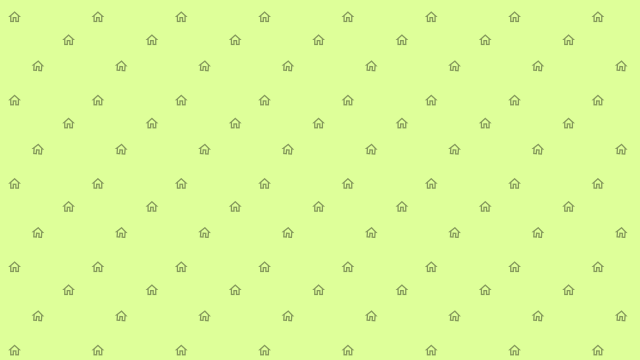
Give the GLSL for this pattern, as a WebGL 1 fragment shader.

```glsl
precision highp float;
// Small outlined houses, three to a square tile, scattered on a flat lime ground.

uniform vec2 u_resolution;

const float TILES_DOWN = 4.32;
const float ICON_UNIT = 0.00765;   // tile widths per icon unit
const int SAMPLES = 4;             // samples per pixel side
const vec3 GROUND = vec3(0.87, 1.0, 0.6);
const float INK_OPACITY = 0.4;

vec2 rotate(vec2 p, float angle) {
  float c = cos(angle);
  float s = sin(angle);
  return vec2(c * p.x - s * p.y, s * p.x + c * p.y);
}

// Distance to the area below a symmetric gable with the given peak height
float gable(vec2 p, float peak) {
  return dot(p - vec2(0.0, peak), normalize(vec2(0.9, 1.0)));
}

// Distance to a centred column of given half width, above a floor
float column(vec2 p, float halfWidth, float bottom) {
  return max(p.x - halfWidth, bottom - p.y);
}

// Distance to a centred column of given half width, below a ceiling
float opening(vec2 p, float halfWidth, float top) {
  return max(p.x - halfWidth, p.y - top);
}

// Outlined house, 20 units wide and 17 high, centred on the origin
float house(vec2 p) {
  p.x = abs(p.x);
  float eaves = column(p, 10.0, -0.5);
  float walls = column(p, 7.0, -8.5);
  float body = max(gable(p, 8.5), min(eaves, walls));
  body = max(body, -opening(p, 1.0, -2.5));

  float room = max(gable(p, 5.81), column(p, 5.0, -6.5));
  room = max(room, -opening(p, 3.0, -0.5));
  return max(body, -room);
}

// House repeated once per tile; the tile's y axis points down
float repeatedHouse(vec2 p, vec2 center, float tilt) {
  vec2 local = fract(p - center + 0.5) - 0.5;
  local.y = -local.y;
  return house(rotate(local, tilt) / ICON_UNIT);
}

float houses(vec2 p) {
  float d = repeatedHouse(p, vec2(0.175, 0.2), 0.0);
  d = min(d, repeatedHouse(p, vec2(0.823, 0.476), 0.0));
  return min(d, repeatedHouse(p, vec2(0.455, 0.788), 0.07));
}

// Tile coordinates measured from the upper left corner
vec2 tilePoint(vec2 pixel) {
  return vec2(pixel.x, u_resolution.y - pixel.y) * TILES_DOWN / u_resolution.y;
}

// Ink coverage averaged over a grid of softened samples
float inkCoverage(vec2 pixel) {
  float grid = float(SAMPLES);
  float softness = TILES_DOWN / (u_resolution.y * ICON_UNIT * grid);
  float total = 0.0;
  for (int j = 0; j < SAMPLES; j++) {
    for (int i = 0; i < SAMPLES; i++) {
      vec2 offset = (vec2(float(i), float(j)) + 0.5) / grid - 0.5;
      float d = houses(tilePoint(pixel + offset));
      total += clamp(0.5 - d / softness, 0.0, 1.0);
    }
  }
  return total / (grid * grid);
}

void main() {
  float ink = inkCoverage(gl_FragCoord.xy);
  gl_FragColor = vec4(GROUND * (1.0 - INK_OPACITY * ink), 1.0);
}
```
